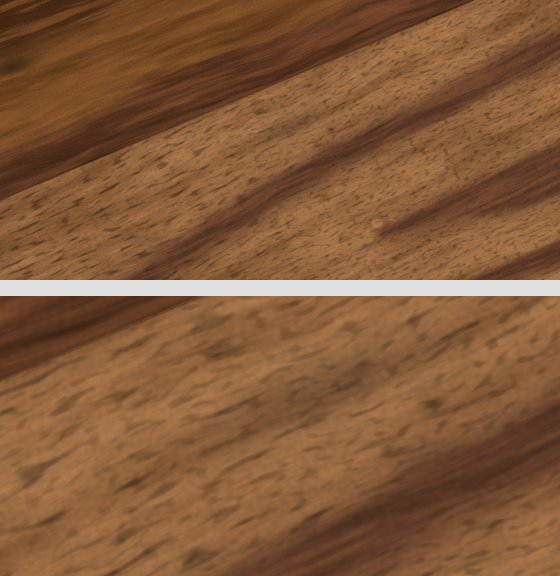
Top, the full canvas; bottom, a detail of the centre.
Give the GLSL for this texture, as a WebGL 1 fragment shader.

```glsl
precision highp float;
uniform vec2 u_resolution;

vec2 gradientAt(vec2 cell) {
  float turn = 6.2832 * fract(sin(dot(cell, vec2(127.1, 311.7))) * 43758.5);
  return vec2(cos(turn), sin(turn));
}

float noise(vec2 p) {
  vec2 i = floor(p), f = p - i;
  vec2 w = f * f * f * (f * (f * 6.0 - 15.0) + 10.0);
  vec2 e = vec2(0.0, 1.0);
  float low = mix(dot(gradientAt(i), f), dot(gradientAt(i + e.yx), f - e.yx), w.x);
  float high = mix(dot(gradientAt(i + e), f - e), dot(gradientAt(i + 1.0), f - 1.0), w.x);
  return mix(low, high, w.y);
}

float fbm(vec2 p) {
  float sum = 0.0, gain = 1.0;
  for (int i = 0; i < 4; i++) {
    sum += gain * noise(p);
    p = p * 2.03 + 17.3;
    gain *= 0.6;
  }
  return sum;
}

// Soft stripe: 1 inside, 0 outside
float stripe(float offset, float halfWidth, float blur) {
  return 1.0 - smoothstep(halfWidth - blur, halfWidth + blur, abs(offset));
}

// Golden plank with a red heartwood strip along the joint
vec3 upperPlank(vec2 p, vec2 grain, float s) {
  float streak = fbm(grain * vec2(1.3, 17.0));
  float fine = fbm(grain * vec2(7.0, 60.0) + 5.0);
  vec3 color = mix(vec3(0.40, 0.24, 0.11), vec3(0.50, 0.315, 0.155),
                   smoothstep(-0.5, 0.45, streak + 0.3 * noise(p * 3.0) + 0.12));
  float corner = smoothstep(0.40, 0.58, s + 0.04 * noise(p * 4.0)) * (1.0 - smoothstep(0.3, 1.1, p.x));
  color = mix(color, vec3(0.27, 0.155, 0.075), corner * smoothstep(-0.15, 0.3, streak + 0.1));

  // Heartwood
  float ragged = s + 0.045 * streak;
  float heart = 1.0 - smoothstep(0.15, 0.23, ragged);
  vec3 red = mix(vec3(0.31, 0.175, 0.11), vec3(0.45, 0.27, 0.165),
                 smoothstep(-0.45, 0.45, fbm(grain * vec2(1.6, 26.0) + 9.0)));
  red *= 1.0 - 0.16 * stripe(ragged - 0.03, 0.03, 0.025) - 0.13 * stripe(ragged - 0.16, 0.02, 0.025);
  color = mix(color, red, heart * 0.92);

  // Small dark knot
  vec2 knot = (grain - vec2(0.32, 0.69)) * vec2(14.0, 45.0);
  color *= 1.0 - 0.4 * exp(-dot(knot, knot));
  return color * (1.0 + 0.13 * fine);
}

// Pale plank with dark bands and open pores
vec3 lowerPlank(vec2 p, vec2 grain, float s) {
  float streak = fbm(grain * vec2(1.5, 16.0) + 31.0);
  float cloud = fbm(p * vec2(2.0, 3.5) + 3.0);
  float pale = 0.55 + 0.55 * streak + 0.35 * cloud
             + 0.25 * exp(-8.0 * dot(p - vec2(1.25, 0.25), p - vec2(1.25, 0.25)))
             - 0.2 * (1.0 - smoothstep(0.0, 0.45, p.y + 0.2 * p.x));
  vec3 color = mix(vec3(0.47, 0.305, 0.18), vec3(0.62, 0.435, 0.272), smoothstep(0.0, 1.0, pale));

  // Greyish stain
  vec2 stain = (grain - vec2(1.19, 0.04)) * vec2(7.0, 24.0);
  color = mix(color, vec3(0.40, 0.28, 0.19), 0.55 * exp(-dot(stain, stain)));

  // Central band, bowed along its length
  float ragged = s + 0.022 * streak + 0.012 * noise(p * 7.0);
  float center = -0.495 + 0.138 * (p.x - 0.5) + 0.08 * (p.x - 0.5) * (2.0 - p.x);
  float band = stripe(ragged - center, 0.05, 0.028);
  float fringe = stripe(ragged - center, 0.085, 0.05);

  // Tapered band beginning at the curl, and the corner band
  float reach = smoothstep(1.32, 1.42, p.x + 0.04 * noise(p * 15.0));
  float taper = mix(0.025, 0.085, smoothstep(1.35, 2.0, p.x));
  float offset = ragged + 0.696 + 0.06 * (p.x - 1.38);
  float side = reach * stripe(offset, taper, 0.022);
  float corner = stripe(ragged + 1.03, 0.045, 0.03);
  float dark = max(band, max(side * 0.88, corner));
  fringe = max(fringe, reach * stripe(offset, taper + 0.03, 0.05));

  vec3 heart = mix(vec3(0.31, 0.185, 0.13), vec3(0.43, 0.265, 0.175),
                   smoothstep(-0.45, 0.5, fbm(grain * vec2(2.0, 32.0) + 13.0)));
  color = mix(color, vec3(0.45, 0.295, 0.19), fringe * 0.6);
  color = mix(color, heart, dark * 0.94);

  // Curled figure around the knot
  vec2 curl = (p - vec2(1.345, 0.205)) * vec2(1.0, 1.35);
  float ring = length(curl) + 0.012 * noise(p * 14.0);
  color *= 1.0 + 0.17 * sin(ring * 130.0) * exp(-ring * ring * 550.0);

  // Pores stretch into dashes at left and shorten to specks at right
  float dashes = 1.0 - smoothstep(0.5, 1.5, p.x);
  float longPore = smoothstep(0.12, 0.5, noise(grain * vec2(15.0, 75.0)));
  float shortPore = smoothstep(0.05, 0.5, noise(grain * vec2(42.0, 105.0) + 7.0));
  float pores = longPore * mix(0.12, 0.32, dashes) + shortPore * mix(0.22, 0.12, dashes);
  color *= 1.04 - pores * (1.0 - 0.6 * dark);
  return color * (1.0 + 0.10 * fbm(grain * vec2(10.0, 65.0) + 21.0));
}

void main() {
  vec2 p = gl_FragCoord.xy / u_resolution.y;
  float s = p.y - 0.422 * p.x - 0.284;
  float blur = max(0.003, 1.0 / u_resolution.y);
  float upper = smoothstep(-blur, blur, s);

  // Grain coordinates: along and across the fibres
  vec2 along = normalize(vec2(1.0, s > 0.0 ? 0.40 : 0.49));
  vec2 grain = vec2(dot(p, along), dot(p, vec2(-along.y, along.x)));
  grain.y += 0.025 * noise(p * 2.5) + 0.004 * noise(p * 11.0);

  vec3 color = mix(lowerPlank(p, grain, s), upperPlank(p, grain, s), upper);
  color *= 1.0 - 0.2 * stripe(s - 0.003, 0.003, 0.004);

  // Pale rim in the lower right corner
  float rim = smoothstep(-blur, blur, 0.5 * (p.x - 1.94) - p.y);
  color = mix(color, vec3(0.62, 0.45, 0.29), rim);

  color *= 1.0 + 0.07 * noise(p * 125.0);
  gl_FragColor = vec4(color, 1.0);
}
```
